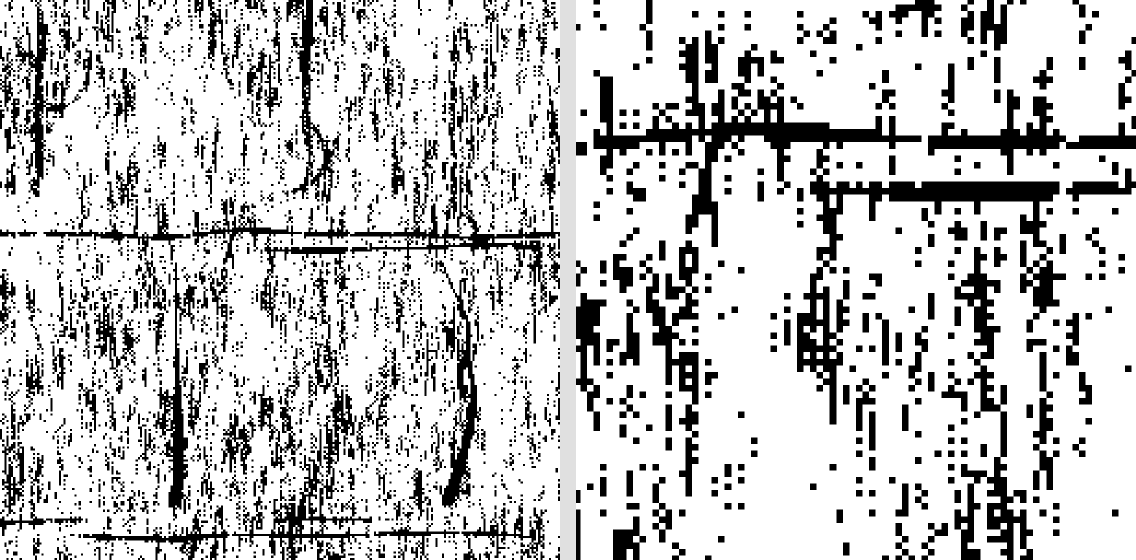
Left, the full canvas; right, a detail of the centre.
This texture is drawn by a WebGL 1 fragment shader. Its source:

```glsl
precision highp float;
// Weathered black and white wood grain with broken joints and tapering cracks.
uniform vec2 u_resolution;

const vec3 PAPER = vec3(1.0);
const vec3 INK = vec3(0.0);
const float CELLS = 256.0;          // grain cells across the canvas
const float THRESHOLD = 0.30;       // higher leaves more paper
const float STREAK_LENGTH = 6.0;    // in cells
const float STREAK_GAIN = 1.0;
const float SPECK_GAIN = 0.6;
const vec2 PATCH_SIZE = vec2(3.0, 17.0); // in cells
const float PATCH_GAIN = 0.85;
const vec2 CLOUD_SIZE = vec2(14.0, 30.0);
const float CLOUD_GAIN = 0.5;
const float CHECKER_GAIN = 0.16;
const float JOINT_HIGH = 0.57;
const float JOINT_LOW = 0.055;
const float JOINT_GAP = 0.024;
const float JOINT_WIDTH = 0.004;
const float JOINT_GAIN = 0.95;
const float CRACK_START = 0.07;
const float CRACK_STEP = 0.24;
const float CRACK_BEND = 0.055;

float hash(vec2 p) {
  return fract(sin(dot(p, vec2(127.1, 311.7))) * 43758.5453);
}

float noise(vec2 p) {
  vec2 i = floor(p);
  vec2 f = fract(p);
  f = f * f * (3.0 - 2.0 * f);
  return mix(mix(hash(i), hash(i + vec2(1.0, 0.0)), f.x),
             mix(hash(i + vec2(0.0, 1.0)), hash(i + 1.0), f.x), f.y);
}

// Vertical noise, independent in every column of cells
float streak(vec2 cell) {
  float y = cell.y / STREAK_LENGTH + 50.0 * hash(vec2(cell.x, 7.0));
  float k = floor(y);
  float column = cell.x + 400.0;
  return mix(hash(vec2(column, k)), hash(vec2(column, k + 1.0)),
             smoothstep(0.0, 1.0, y - k));
}

float band(float d, float halfWidth) {
  return 1.0 - smoothstep(0.6 * halfWidth, 1.4 * halfWidth, abs(d));
}

// Two courses of paired, wavering and interrupted horizontal lines
float joints(vec2 p) {
  float dark = 0.0;
  for (int j = 0; j < 4; j++) {
    float n = float(j);
    float row = j < 2 ? JOINT_HIGH : JOINT_LOW;
    float side = mod(n, 2.0) - 0.5;
    float wave = 0.014 * (noise(vec2(p.x * 7.0, n + 20.0)) - 0.5);
    float present = smoothstep(0.42, 0.56, noise(vec2(p.x * 3.5 + 9.0 * n, n + 40.0)));
    float swell = JOINT_WIDTH * (0.5 + noise(vec2(p.x * 28.0, n + 60.0)));
    dark = max(dark, present * band(p.y - row - side * JOINT_GAP - wave, swell));
  }
  return dark * JOINT_GAIN;
}

// Rough cracks and hooks above the joint, solid tapering cracks below it
float cracks(vec2 p) {
  float dark = 0.0;
  for (int i = 0; i < 4; i++) {
    float n = float(i);
    float lower = mod(n, 2.0);
    float x = CRACK_START + CRACK_STEP * n;
    float top = mix(1.02, 0.54, lower);
    float t = (top - p.y) / mix(0.38, 0.45, lower);
    float bend = lower * CRACK_BEND * n * n / 9.0 * 4.0 * t * (1.0 - t);
    float wobble = 0.012 * (noise(vec2(p.y * 14.0, n + 80.0)) - 0.5);
    float ends = smoothstep(0.0, 0.05, t) * (1.0 - smoothstep(0.96, 1.0, t));
    float width = mix(0.007, 0.002 + 0.010 * t * t, lower);
    dark = max(dark, ends * mix(0.6, 1.2, lower) * band(p.x - x - bend - wobble, width));

    vec2 q = p - vec2(x + 0.015 - 0.03 * n, 0.88 - 0.075 * n);
    float arc = band(length(q) - 0.075 - wobble, 0.005);
    arc *= smoothstep(-0.02, 0.02, q.x) * (1.0 - smoothstep(0.03, 0.06, q.y));
    dark = max(dark, arc * 0.7 * (1.0 - lower));
  }
  return dark;
}

// One for an inked cell, zero for bare paper
float inked(vec2 p) {
  vec2 cell = floor(p * CELLS);
  vec2 center = (cell + 0.5) / CELLS;
  float dark = STREAK_GAIN * (streak(cell) - 0.5);
  dark += SPECK_GAIN * (hash(cell + 11.3) - 0.5);
  dark += PATCH_GAIN * (noise(cell / PATCH_SIZE + 31.0) - 0.5);
  dark += CLOUD_GAIN * (noise(cell / CLOUD_SIZE + 73.0) - 0.5);
  dark += CHECKER_GAIN * (mod(cell.x + cell.y, 2.0) - 0.5);
  dark += joints(center) + cracks(center);
  return step(THRESHOLD, dark);
}

void main() {
  // Four samples per pixel smooth cell edges that fall inside a pixel
  float coverage = 0.0;
  for (int s = 0; s < 4; s++) {
    vec2 corner = vec2(mod(float(s), 2.0), floor(float(s) / 2.0));
    vec2 offset = (corner - 0.5) * 0.5;
    coverage += 0.25 * inked((gl_FragCoord.xy + offset) / u_resolution.y);
  }
  gl_FragColor = vec4(mix(PAPER, INK, coverage), 1.0);
}
```
